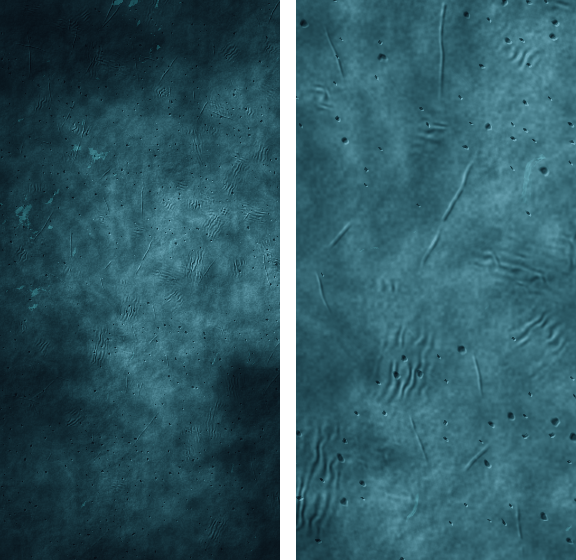
Left: the whole. Right: its middle third, enlarged.
A Shadertoy shader for this texture:

```glsl
// Weathered teal plaster: soft glows and dark stains set the broad tone,
// warped noise clouds and brushes it, and a height field of scratches, rakes
// and pits is lit from one side. Chips of pale paint are laid on top.

float hash(vec2 p) {
    vec3 q = fract(vec3(p.xyx) * 0.1031);
    q += dot(q, q.yzx + 33.33);
    return fract((q.x + q.y) * q.z);
}

vec2 hash2(vec2 p) {
    return vec2(hash(p), hash(p + 57.3));
}

float noise(vec2 p) {
    vec2 i = floor(p), f = fract(p);
    f = f * f * (3.0 - 2.0 * f);
    return mix(mix(hash(i), hash(i + vec2(1, 0)), f.x),
               mix(hash(i + vec2(0, 1)), hash(i + vec2(1, 1)), f.x), f.y);
}

float fbm(vec2 p) {
    float sum = 0.0, amp = 0.5;
    for (int i = 0; i < 5; i++) {
        sum += amp * noise(p);
        p = mat2(1.6, 1.2, -1.2, 1.6) * p + 7.1;
        amp *= 0.5;
    }
    return sum;
}

vec2 turn(vec2 p, float angle) {
    float c = cos(angle), s = sin(angle);
    return vec2(c * p.x + s * p.y, c * p.y - s * p.x);
}

// Soft elliptical spot, 1 at its centre
float blob(vec2 p, vec2 centre, vec2 radius) {
    vec2 d = (p - centre) / radius;
    return exp(-dot(d, d));
}

// Small ragged pits, one at most per grid cell, in loose clusters
float pits(vec2 p) {
    p += 0.004 * vec2(noise(p * 190.0), noise(p * 190.0 + 40.0));
    vec2 cell = floor(p * 40.0);
    vec2 centre = (cell + 0.2 + 0.6 * hash2(cell + 3.0)) / 40.0;
    float size = hash(cell + 91.0);
    float radius = 0.0018 + 0.004 * size * size * size;
    float present = step(1.08 - 0.55 * noise(p * 5.0), hash(cell + 17.0));
    return present * (1.0 - smoothstep(0.4 * radius, radius, length(p - centre)));
}

// Scratches of many lengths, alternately thin broken lines and raked bundles
float scratches(vec2 p) {
    float sum = 0.0, wobble = noise(p * 45.0), gaps = noise(p * 90.0 + 9.0);
    for (int i = 0; i < 130; i++) {
        vec2 a = hash2(vec2(float(i), 3.7)), b = hash2(vec2(float(i), 29.1));
        float reach = 0.02 + 0.09 * b.y * b.y;
        vec2 q = p - vec2(a.x, 2.0 * pow(a.y, 0.65));
        if (dot(q, q) > 0.02) continue;
        q = turn(q, 0.7 + 2.2 * b.x);
        q.y += (a.x - 0.5) * 3.0 * q.x * q.x + 0.004 * wobble;
        float taper = 1.0 - smoothstep(0.4, 1.0, abs(q.x) / reach);
        if (i % 2 == 0) {
            float ridge = exp(-q.y * q.y / 0.000003);
            sum += (0.4 + 0.7 * a.y) * taper * ridge * smoothstep(0.1, 0.5, gaps);
        } else {
            float bundle = exp(-q.y * q.y / 0.0007) * smoothstep(0.2, 0.7, wobble);
            sum += 0.5 * taper * bundle * sin(q.y * 560.0 + 5.0 * gaps);
        }
    }
    return sum;
}

float height(vec2 p) {
    float rough = smoothstep(0.42, 0.65, fbm(p * 5.0 + 3.0));
    return scratches(p) - pits(p) + (0.9 + 1.1 * rough) * fbm(p * 45.0);
}

// Crisp small chips of pale paint gathered around a few places
float flakes(vec2 p) {
    vec3 places[6] = vec3[](vec3(0.10, 1.23, 0.09), vec3(0.25, 1.09, 0.06),
                            vec3(0.12, 0.94, 0.08), vec3(0.33, 1.48, 0.09),
                            vec3(0.17, 1.30, 0.07), vec3(0.50, 1.98, 0.13));
    float near = 0.0;
    for (int i = 0; i < 6; i++)
        near = max(near, blob(p, places[i].xy, vec2(places[i].z)));
    float n = fbm(turn(p, 0.9) * vec2(22.0, 38.0) + 2.0 * fbm(p * 14.0));
    return smoothstep(0.0, 0.08, n - 0.80 + 0.30 * near) * (0.5 + 0.5 * noise(p * 40.0));
}

void mainImage(out vec4 fragColor, in vec2 fragCoord) {
    vec2 p = fragCoord / iResolution.x;
    p.y *= 2.0 * iResolution.x / iResolution.y;

    // Broad light, with ragged outlines
    vec2 w = p + 0.25 * (vec2(fbm(p * 6.0), fbm(p * 6.0 + 31.0)) - 0.48);
    float tone = 0.09
        + 0.35 * blob(w, vec2(0.55, 1.15), vec2(0.46, 0.62))
        + 0.15 * blob(w, vec2(0.55, 0.42), vec2(0.40, 0.33))
        + 0.19 * blob(w, vec2(1.00, 1.64), vec2(0.22, 0.26))
        + 0.14 * blob(w, vec2(0.98, 0.92), vec2(0.25, 0.35));

    // Dark stains
    tone *= 1.0 - 0.60 * blob(w, vec2(0.96, 0.60), vec2(0.11, 0.13));
    tone *= 1.0 - 0.50 * blob(w, vec2(0.86, 0.41), vec2(0.09, 0.08));
    tone *= 1.0 - 0.35 * blob(w, vec2(0.18, 0.58), vec2(0.22, 0.18));
    tone *= 1.0 - 0.40 * blob(w, vec2(0.30, 1.82), vec2(0.50, 0.14));

    // Clouds, mottling, brushing in two directions and grain
    tone *= 0.72 + 0.64 * fbm(w * 5.0 + 11.0);
    tone *= 0.70 + 0.62 * fbm(p * 17.0 + 3.0 * w);
    float brush = mix(fbm(turn(w, 0.5) * vec2(45.0, 7.0)),
                      fbm(turn(w, -0.7) * vec2(45.0, 7.0)), smoothstep(0.4, 0.6, noise(p * 4.0)));
    tone *= 0.83 + 0.36 * brush;
    tone *= 0.94 + 0.12 * noise(p * vec2(50.0, 3.0));
    tone *= 0.91 + 0.18 * noise(p * 250.0);

    // Paint chips, then side light on the relief
    float paint = flakes(p);
    tone += 0.18 * paint;
    vec2 e = vec2(0.0014, -0.0014);
    float relief = height(p + e) - height(p - e);
    tone *= 1.0 + 0.5 * clamp(relief, -1.2, 1.3);
    tone *= 1.0 - 0.45 * pits(p);

    // Teal ramp from near black to dusty blue-green
    tone = clamp(tone, 0.05, 0.66);
    vec3 teal = vec3(0.01 + 0.24 * tone + 0.62 * tone * tone, tone, 0.027 + 1.05 * tone);
    teal += paint * vec3(-0.03, 0.03, 0.02);
    fragColor = vec4(teal, 1.0);
}
```
